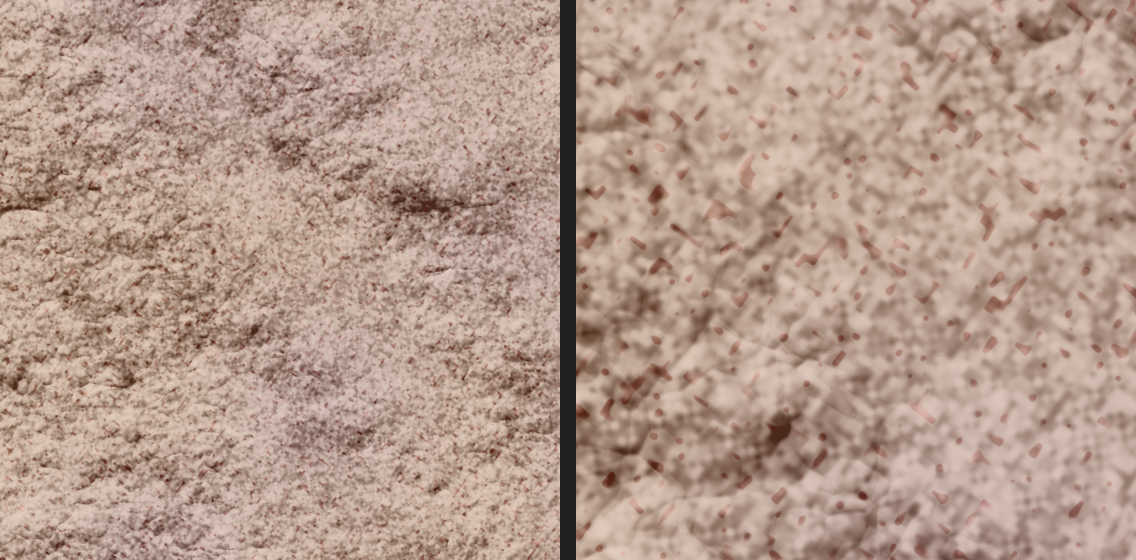
Left, the full canvas; right, a detail of the centre.
Reproduce this texture procedurally as a WebGL 1 fragment shader.

```glsl
precision highp float;
// Loose, clumpy mineral powder: diagonal drifts, crumbly lumps and fine grains.
// A height field of noise octaves and cellular lumps is lit from the upper left,
// then speckled, and the resulting tone is mapped to a dusty pink-brown ramp.

uniform vec2 u_resolution;

const vec3 DEEP = vec3(0.35, 0.22, 0.17);
const vec3 MIDDLE = vec3(0.595, 0.485, 0.430);
const vec3 PALE = vec3(0.815, 0.725, 0.675);
const vec3 WARM_TINT = vec3(0.012, 0.008, -0.022);
const vec3 SPECK_TINT = vec3(0.035, -0.025, -0.025);

const vec2 LIGHT = vec2(-0.34, 0.94);
const vec2 DRIFT = vec2(0.47, -0.88);  // direction the drifts run in
const float STEP = 0.0026;             // distance of the slope sample
const float BASE_TONE = 0.89;
const float RELIEF = 0.21;
const float CREVICE = 0.24;
const float VALLEY = 0.26;
const float BROAD = 0.32;
const float GRAIN_FINE = 0.58;
const float GRAIN_COARSE = 0.42;
const float SPECK = 0.34;
const float KNEE = 0.80;               // highlights are compressed above this
const float KNEE_RANGE = 0.36;

const mat2 TURN = mat2(0.80, 0.60, -0.60, 0.80);

float hash(vec2 p) {
  vec3 q = fract(p.xyx * 0.1031);
  q += dot(q, q.yzx + 33.33);
  return fract((q.x + q.y) * q.z);
}

vec2 hash2(vec2 p) {
  return vec2(hash(p), hash(p + 57.3));
}

float noise(vec2 p) {
  vec2 i = floor(p);
  vec2 f = fract(p);
  f = f * f * (3.0 - 2.0 * f);
  float low = mix(hash(i), hash(i + vec2(1.0, 0.0)), f.x);
  float high = mix(hash(i + vec2(0.0, 1.0)), hash(i + 1.0), f.x);
  return mix(low, high, f.y);
}

float fbm(vec2 p) {
  float sum = 0.0;
  float amp = 0.53;
  for (int i = 0; i < 4; i++) {
    sum += amp * noise(p);
    p = TURN * p * 2.03 + 17.1;
    amp *= 0.5;
  }
  return sum;
}

// Distance to the nearest of the jittered cell points.
float cellDistance(vec2 p) {
  vec2 cell = floor(p);
  float nearest = 4.0;
  for (int y = -1; y <= 1; y++) {
    for (int x = -1; x <= 1; x++) {
      vec2 c = cell + vec2(float(x), float(y));
      vec2 d = c + hash2(c) - p;
      nearest = min(nearest, dot(d, d));
    }
  }
  return sqrt(nearest);
}

// x: surface height, y: depth of the crevices between lumps.
vec2 surface(vec2 p, float rough) {
  float height = 0.0;
  float crevice = 0.0;

  // Noise octaves of equal slope
  vec2 q = p * 6.0 + 3.7;
  float freq = 6.0;
  for (int i = 0; i < 5; i++) {
    height += mix(0.45, 1.0, rough) * noise(q) / freq;
    q = TURN * q * 2.07 + 11.3;
    freq *= 2.07;
  }

  // Rounded lumps at three sizes, with ragged outlines
  vec2 ragged = vec2(noise(p * 34.0), noise(p * 34.0 + 40.0)) - 0.5;
  q = p + 0.022 * ragged;
  freq = 13.0;
  for (int i = 0; i < 3; i++) {
    float d = cellDistance(q * freq + 5.0 * float(i));
    height += 0.55 * rough * (1.0 - d * d) / freq;
    crevice += 0.5 * rough * smoothstep(0.5, 0.95, d);
    q = TURN * q;
    freq *= 2.1;
  }
  return vec2(height, crevice);
}

void main() {
  vec2 p = gl_FragCoord.xy / min(u_resolution.x, u_resolution.y);

  // Large drifts, stretched along their direction
  vec2 bent = p + 0.16 * (vec2(fbm(p * 4.0), fbm(p * 4.0 + 31.0)) - 0.5);
  vec2 drift = vec2(dot(bent, vec2(-DRIFT.y, DRIFT.x)) * 4.2, dot(bent, DRIFT) * 1.7);
  float rough = smoothstep(0.30, 0.62, fbm(drift + 8.0));
  float broad = fbm(drift * 1.2 + 21.0) - 0.5;
  float valley = 1.0 - smoothstep(0.0, 0.13, abs(noise(drift * 1.1 + 4.0) - 0.5));
  valley *= smoothstep(0.35, 0.7, noise(p * 5.0 + 13.0));

  // Light on the relief
  vec2 here = surface(p, rough);
  float slope = (here.x - surface(p + LIGHT * STEP, rough).x) / STEP;
  float tone = BASE_TONE + RELIEF * slope + BROAD * broad;
  tone -= CREVICE * here.y + VALLEY * valley;

  // Grains and dark reddish specks
  tone += GRAIN_FINE * (noise(TURN * p * 215.0) - 0.5);
  tone += GRAIN_COARSE * (noise(p * 118.0 + 9.0) - 0.5);
  float speck = smoothstep(0.76, 0.92, noise(TURN * p * 150.0 + 70.0));
  tone -= SPECK * speck;

  // Tone to colour
  float over = max(tone - KNEE, 0.0);
  tone = min(tone, KNEE) + KNEE_RANGE * (1.0 - exp(-over / KNEE_RANGE));
  tone = max(tone, -0.12);
  vec3 color = tone < 0.5 ? mix(DEEP, MIDDLE, tone * 2.0) : mix(MIDDLE, PALE, tone * 2.0 - 1.0);
  color += WARM_TINT * (2.0 * noise(p * 3.5 + 50.0) - 1.0) + SPECK_TINT * speck;
  gl_FragColor = vec4(color, 1.0);
}
```
